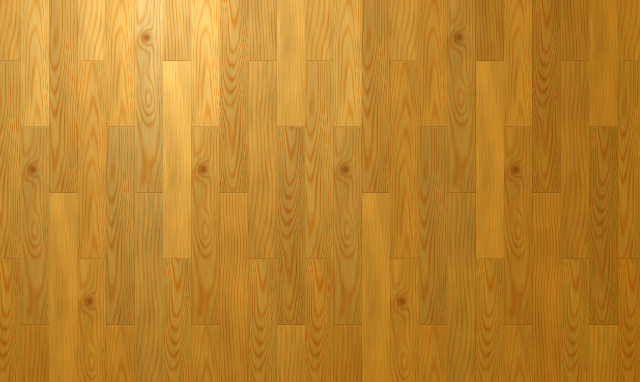
This texture is drawn by a Shadertoy shader. Its source:

```glsl
const float BOARDS = 22.52;        // board widths across the canvas
const float FIRST_BOARD = 0.266;   // part of the first board cut off at the left
const float BOARD_LENGTH = 6.965;  // in board widths
const float FIRST_JOINT = 2.14;    // below the top edge, in board widths
const float STAGGER = 2.32;        // joint step from one board to the next
const int   REPEAT = 11;           // boards in one repeat of the floor
const float SEAM = 0.014;          // half width of the seams

const vec3 WOOD_SHADE = vec3(0.615, 0.395, 0.055);
const vec3 WOOD_LIT = vec3(1.06, 0.89, 0.55);
const vec3 GRAIN_TINT = vec3(0.95, 0.74, 0.38);
const vec3 KNOT_TINT = vec3(0.84, 0.64, 0.42);
const vec3 SEAM_TINT = vec3(0.84, 0.74, 0.56);
const vec2 LAMP = vec2(0.26, 0.0);  // from the top left, in canvas widths
const float LAMP_REACH = 0.34;

// Kinds of board
const int KNOTTY = 0, PLAIN = 1, WAVY = 2, ARCHED = 3, BROAD = 4, FLAMED = 5, PINSTRIPE = 6;

// Per kind: straight lines, arch, slope along the board, warp
const vec4 GRAIN[7] = vec4[7](
    vec4(1.5, 9.0, 0.5, 2.6), vec4(10.0, 0.0, 0.0, 0.4),
    vec4(6.0, 13.0, 0.7, 3.2), vec4(1.0, 15.0, -0.8, 2.8),
    vec4(6.0, 0.0, 0.1, 1.2), vec4(1.0, 20.0, 1.3, 2.8),
    vec4(9.0, 0.0, 0.0, 1.0));
const float CONTRAST[7] = float[7](0.65, 0.25, 0.85, 0.60, 0.60, 0.85, 0.75);
const float TONE[7] = float[7](1.0, 1.07, 0.98, 1.04, 1.01, 0.96, 0.99);

// Kind of each board: three rows down, for every column of the repeat
const int LAYOUT[33] = int[33](
    BROAD, WAVY, FLAMED,     ARCHED, KNOTTY, BROAD,   WAVY, PLAIN, PLAIN,
    BROAD, ARCHED, KNOTTY,   ARCHED, WAVY, ARCHED,    KNOTTY, BROAD, BROAD,
    PINSTRIPE, PLAIN, FLAMED, ARCHED, KNOTTY, ARCHED, FLAMED, PINSTRIPE, PINSTRIPE,
    PINSTRIPE, BROAD, FLAMED, PLAIN, FLAMED, BROAD);

vec2 hash2(vec2 p) {
    vec3 q = fract(p.xyx * vec3(0.1031, 0.1030, 0.0973));
    q += dot(q, q.yzx + 33.33);
    return fract((q.xx + q.yz) * q.zy);
}

float corner(vec2 cell, vec2 offset) {
    return dot(hash2(cell) * 2.0 - 1.0, offset);
}

float gradientNoise(vec2 p) {
    vec2 i = floor(p), f = p - i;
    vec2 w = f * f * f * (f * (f * 6.0 - 15.0) + 10.0);
    vec2 e = vec2(1.0, 0.0);
    return mix(mix(corner(i, f), corner(i + e, f - e), w.x),
               mix(corner(i + e.yx, f - e.yx), corner(i + 1.0, f - 1.0), w.x), w.y);
}

// Height field whose whole-number contours are the growth rings
float ringField(vec2 p, int kind) {
    vec4 g = GRAIN[kind];
    vec2 seed = vec2(17.0, 31.0) * float(kind + 1);
    float u = p.x + 0.16 * gradientNoise(vec2(0.5, p.y * 0.4) + seed);
    float field = g.x * u + g.y * u * u + g.z * p.y;
    field += g.w * gradientNoise(vec2(p.x * 1.3, p.y * 0.36) + seed);
    field += 0.25 * gradientNoise(vec2(p.x * 5.0, p.y * 1.2) + seed);
    if (kind == KNOTTY) {
        vec2 knot = p - vec2(-0.1, 1.5), eye = p - vec2(0.05, 3.7);
        field += 2.5 * exp(-dot(knot * knot, vec2(14.0, 7.0)));
        field -= 2.5 * exp(-dot(eye * eye, vec2(10.0, 2.0)));
    }
    return field;
}

void mainImage(out vec4 fragColor, in vec2 fragCoord) {
    vec2 canvas = vec2(fragCoord.x, iResolution.y - fragCoord.y) / iResolution.x;
    float pixel = BOARDS / iResolution.x;

    // Board under this point: u across from its middle, v down from its end
    vec2 floorPos = canvas * BOARDS + vec2(FIRST_BOARD, 0.0);
    int column = int(floor(floorPos.x)) % REPEAT;
    float down = floorPos.y - FIRST_JOINT - STAGGER * float(column % 3);
    float row = floor(down / BOARD_LENGTH);
    vec2 p = vec2(fract(floorPos.x) - 0.5, down - row * BOARD_LENGTH);
    int kind = LAYOUT[column * 3 + clamp(int(row) + 1, 0, 2)];
    vec2 seed = vec2(43.0, 71.0) * float(kind + 1);

    // Lamplight pooling at the top
    float glow = exp(-distance(canvas, LAMP) / LAMP_REACH);
    vec3 color = mix(WOOD_SHADE, WOOD_LIT, glow);

    // Board tone, soft bands and fine fibres
    vec2 tone = hash2(vec2(float(column) + 3.0, row + 9.0)) - 0.5;
    color *= TONE[kind] * (1.0 + 0.08 * tone.x + vec3(0.0, 0.07, 0.25) * tone.y);
    color *= 1.0 + 0.13 * gradientNoise(p * vec2(2.0, 0.4) + seed);
    color *= 1.0 + 0.09 * gradientNoise(p * vec2(14.0, 1.3) + seed);

    // Growth rings, faded where too fine to resolve
    float field = ringField(p, kind);
    float line = pow(0.5 + 0.5 * cos(6.2832 * field), 2.8);
    float strength = 0.85 + 0.9 * gradientNoise(p * vec2(3.0, 0.8) + seed);
    line *= CONTRAST[kind] * strength * (1.0 - smoothstep(0.5, 1.1, fwidth(field)));
    color *= mix(vec3(1.0), GRAIN_TINT, clamp(line, 0.0, 1.0));

    // Warm heart of the knot
    if (kind == KNOTTY) {
        vec2 heart = p - vec2(-0.1, 1.5);
        color *= mix(vec3(1.0), KNOT_TINT, exp(-dot(heart * heart, vec2(35.0, 30.0))));
    }

    // Seams along the sides and at the ends
    float side = 0.5 - abs(p.x);
    float end = min(p.y, BOARD_LENGTH - p.y);
    vec2 seam = 1.0 - smoothstep(SEAM - 0.5 * pixel, SEAM + 0.5 * pixel, vec2(side, end));
    color *= mix(vec3(1.0), SEAM_TINT, max(0.4 * seam.x, 0.8 * seam.y));

    fragColor = vec4(clamp(color, 0.0, 1.0), 1.0);
}
```
